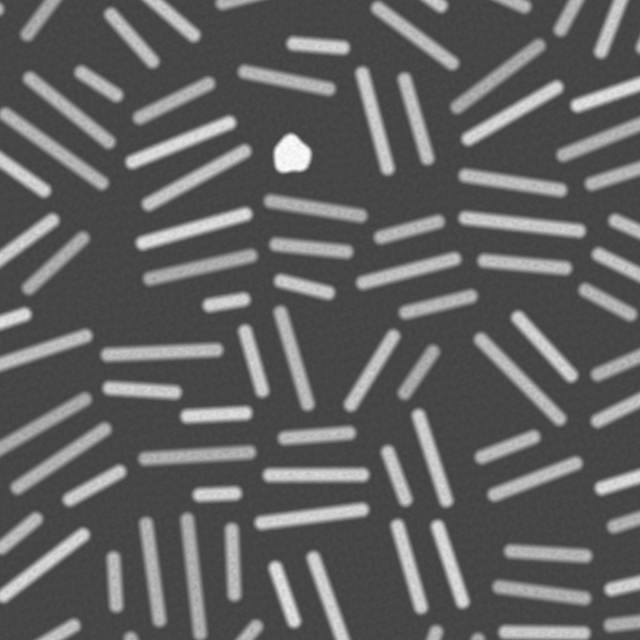
Reproduce this pattern procedurally as a Shadertoy shader.

```glsl
// Pale, slightly soft rods scattered on dark grey, with one bright round grain.
// Each cell of a jittered Voronoi diagram holds a few parallel rods of one random
// direction; every rod is cut to fit inside its cell, so rods never touch.

const float CELL = 0.18;      // mean distance between cell sites
const float SPACING = 0.062;  // distance between parallel rods
const float MARGIN = 0.021;   // clearance from rod axis to cell border
const vec2 GRAIN_CENTER = vec2(0.456, 0.758);

vec2 hash22(vec2 p) {
    vec3 q = fract(p.xyx * vec3(0.1031, 0.1030, 0.0973));
    q += dot(q, q.yzx + 33.33);
    return fract((q.xx + q.yz) * q.zy);
}

vec2 siteOf(vec2 id) {
    return (id + 0.5 + 0.7 * (hash22(id + 41.0) - 0.5)) * CELL;
}

// Fine mottling from layered, turned sines, about -1 to 1.
float mottle(vec2 p) {
    float sum = 0.0, freq = 260.0;
    for (int i = 0; i < 6; i++) {
        p = mat2(0.74, 0.67, -0.67, 0.74) * p;
        sum += sin(p.x * freq + 1.7 * sin(p.y * freq * 0.71 + float(i)));
        freq *= 1.22;
    }
    return sum / 3.0;
}

float segmentDistance(vec2 p, vec2 a, vec2 b) {
    vec2 ab = b - a;
    return length(p - a - ab * clamp(dot(p - a, ab) / dot(ab, ab), 0.0, 1.0));
}

vec2 nearestCell(vec2 p) {
    vec2 home = floor(p / CELL), best = home;
    float bestDist = 1e3;
    for (int k = 0; k < 9; k++) {
        vec2 id = home + vec2(k % 3 - 1, k / 3 - 1);
        float d = distance(p, siteOf(id));
        if (d < bestDist) { bestDist = d; best = id; }
    }
    return best;
}

// Range along the line start + t * dir that stays inside the cell.
vec2 clipToCell(vec2 id, vec2 site, vec2 start, vec2 dir) {
    vec2 range = vec2(-0.1, 0.1);
    for (int k = 0; k < 25; k++) {
        if (k == 12) continue;
        vec2 toOther = siteOf(id + vec2(k % 5 - 2, k / 5 - 2)) - site;
        float gap = length(toOther);
        toOther /= gap;
        float room = 0.5 * gap - MARGIN - dot(start - site, toOther);
        float slope = dot(dir, toOther);
        if (slope > 0.0) range.y = min(range.y, room / slope);
        else range.x = max(range.x, room / min(slope, -1e-5));
    }
    return range;
}

// Distance to the closest rod axis (x) and the brightness of that rod (y).
vec2 rods(vec2 p) {
    vec2 id = nearestCell(p), site = siteOf(id), seed = hash22(id + 7.0);
    float angle = 3.14159 * seed.x;
    vec2 across = vec2(-sin(angle), cos(angle));
    vec2 result = vec2(1.0, 0.7);
    for (int k = -2; k <= 2; k++) {
        vec2 rnd = hash22(id * 5.0 + vec2(float(k), 90.0));
        float tilt = angle + 0.16 * (rnd.x - 0.5);
        vec2 dir = vec2(cos(tilt), sin(tilt));
        vec2 start = site + across * (float(k) + seed.y - 0.5) * SPACING;
        vec2 range = clipToCell(id, site, start, dir);
        if (range.y - range.x < 0.05) continue;
        vec2 a = start + dir * range.x, b = start + dir * range.y;
        if (segmentDistance(GRAIN_CENTER, a, b) < 0.05) continue;
        float d = segmentDistance(p, a, b);
        if (d < result.x) result = vec2(d, mix(0.66, 0.86, rnd.y));
    }
    return result;
}

void mainImage(out vec4 fragColor, in vec2 fragCoord) {
    vec2 p = fragCoord / iResolution.y;
    float speckle = mottle(p);

    // Dark ground
    float shade = 0.275 + 0.010 * speckle;

    // Rods with soft flanks and mottled tops
    vec2 rod = rods(p);
    float body = smoothstep(0.0165, 0.004, rod.x + 0.0005 * speckle);
    shade = mix(shade, rod.y + 0.03 * speckle, body);

    // Bright lumpy grain
    vec2 g = p - GRAIN_CENTER;
    float turn = atan(g.y, g.x);
    float rim = 0.029 + 0.0025 * sin(3.0 * turn + 2.6) + 0.0015 * sin(5.0 * turn);
    float lump = smoothstep(0.005, -0.005, length(g) - rim);
    shade = mix(shade, 0.96 + 0.025 * speckle, lump);

    fragColor = vec4(vec3(clamp(shade, 0.0, 1.0)), 1.0);
}
```
